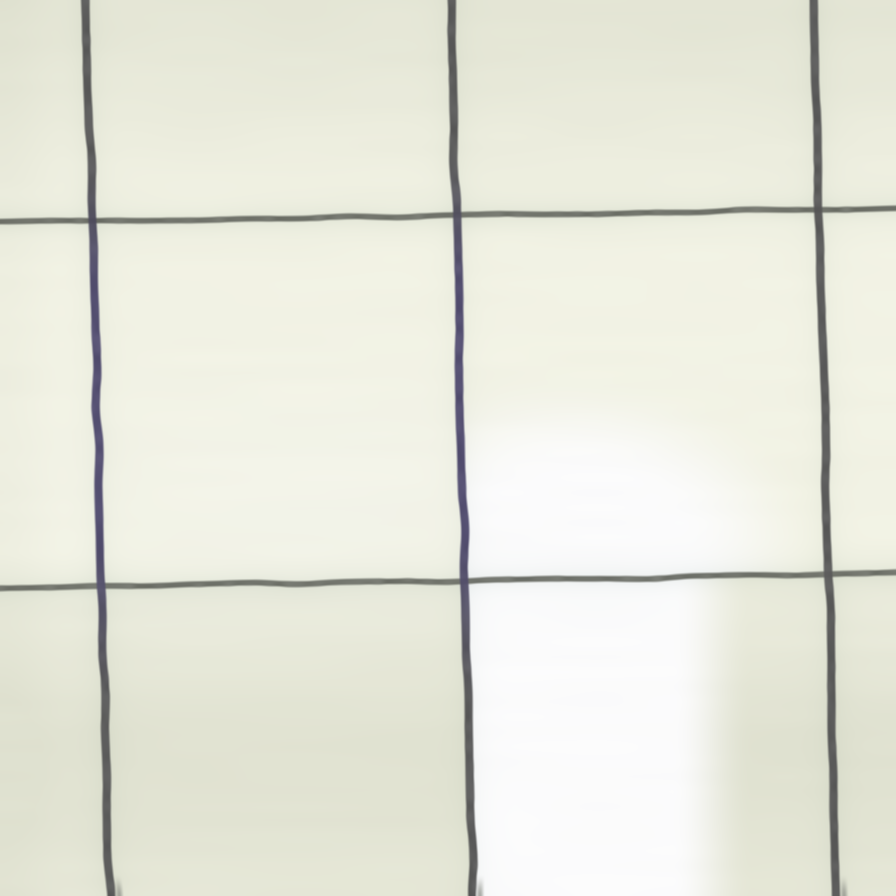
A Shadertoy shader for this pattern:

```glsl
float hash(vec2 p) {
    vec3 q = fract(vec3(p.xyx) * 0.1031);
    q += dot(q, q.yzx + 33.33);
    return fract((q.x + q.y) * q.z);
}

float noise(vec2 p) {
    vec2 i = floor(p), f = fract(p);
    f = f * f * (3.0 - 2.0 * f);
    return mix(mix(hash(i), hash(i + vec2(1, 0)), f.x),
               mix(hash(i + vec2(0, 1)), hash(i + vec2(1, 1)), f.x), f.y);
}

float jointMask(float dist, float halfWidth, float blur) {
    return 1.0 - smoothstep(halfWidth - blur, halfWidth + blur, dist);
}

// Enamel shading: darker top and bottom rows, cream in between
vec3 enamel(vec2 uv, vec2 tile) {
    vec3 cream = vec3(0.948, 0.950, 0.895);
    vec3 shade = vec3(0.875, 0.882, 0.815);
    float dim = 0.75 * smoothstep(0.70, 1.02, uv.y);
    if (tile.y < 0.0) {
        dim = 0.38 + 0.55 * smoothstep(0.35, 0.16, uv.y) * 1.0;
        dim -= 0.25 * (1.0 - smoothstep(0.0, 0.13, uv.y));
    }
    dim += 0.25 * (1.0 - smoothstep(0.0, 0.08, uv.x));
    dim += 0.06 * (hash(tile + 7.0) - 0.5);
    vec3 col = mix(cream, shade, clamp(dim, 0.0, 1.0));
    float pale = exp(-dot((uv - vec2(0.36, 0.45)) * vec2(3.5, 8.0), (uv - vec2(0.36, 0.45)) * vec2(3.5, 8.0)));
    return col + vec3(0.006, 0.006, 0.02) * pale;
}

// Reflected light, confined to one column of tiles
float glare(vec2 uv, vec2 tile) {
    if (tile.x != 1.0) return 0.0;
    if (tile.y < 0.0) return 1.0 - smoothstep(0.75, 0.84, uv.x);
    if (tile.y > 0.0) return 0.0;
    float r = length((uv - vec2(0.64, 0.38)) / vec2(0.27, 0.20));
    return 1.0 - smoothstep(0.45, 1.05, r);
}

void mainImage(out vec4 fragColor, in vec2 fragCoord) {
    vec2 uv = fragCoord / iResolution.xy;
    float blur = max(0.0018, 0.75 / min(iResolution.x, iResolution.y));

    // Slightly skewed grid with hand-laid wobble
    vec2 wobble = vec2(noise(vec2(uv.y * 22.0, floor(uv.x * 2.47 + 0.2))),
                       noise(vec2(uv.x * 18.0, 40.0 + floor(uv.y * 2.0)))) - 0.5;
    vec2 pos = vec2(uv.x - 0.1224 + 0.0257 * uv.y,
                    uv.y - 0.3440 - 0.0158 * uv.x) + 0.0035 * wobble;
    vec2 pitch = vec2(0.406, 0.408);
    vec2 grid = pos / pitch;
    vec2 tile = floor(grid);
    vec2 offset = (grid - round(grid)) * pitch;
    vec2 dist = abs(offset);

    // Tile faces
    vec3 col = enamel(uv, tile);
    col = mix(col, vec3(0.985, 0.985, 0.987), glare(uv, tile));
    col += 0.008 * (noise(uv * vec2(9.0, 60.0)) - 0.5);

    // Soft shadow beside the joints
    float halo = 0.5 * exp(-dist.x / 0.012) + 0.7 * exp(-dist.y / 0.012);
    col -= vec3(0.085, 0.065, 0.07) * halo;

    // Horizontal joints, then vertical ones on top
    float grain = noise(uv * 90.0) - 0.5;
    vec3 across = vec3(0.41, 0.42, 0.39) + 0.08 * grain;
    col = mix(col, across, 0.93 * jointMask(dist.y, 0.0032 + 0.0006 * grain, blur));

    float violet = smoothstep(0.20, 0.42, uv.y) * (1.0 - smoothstep(0.66, 0.84, uv.y))
                 * (1.0 - smoothstep(0.6, 0.85, uv.x));
    vec3 down = mix(vec3(0.34, 0.34, 0.34), vec3(0.31, 0.29, 0.43), violet) + 0.06 * grain;
    col = mix(col, down, 0.96 * jointMask(dist.x, 0.0046 + 0.0006 * grain, blur));

    // Grey smears where the vertical joints reach the bottom edge
    float smear = jointMask(abs(offset.x - 0.009), 0.003, 0.003) * (1.0 - smoothstep(0.0, 0.025, uv.y));
    col = mix(col, vec3(0.54, 0.55, 0.52), 0.7 * smear);

    fragColor = vec4(clamp(col, 0.0, 1.0), 1.0);
}
```
